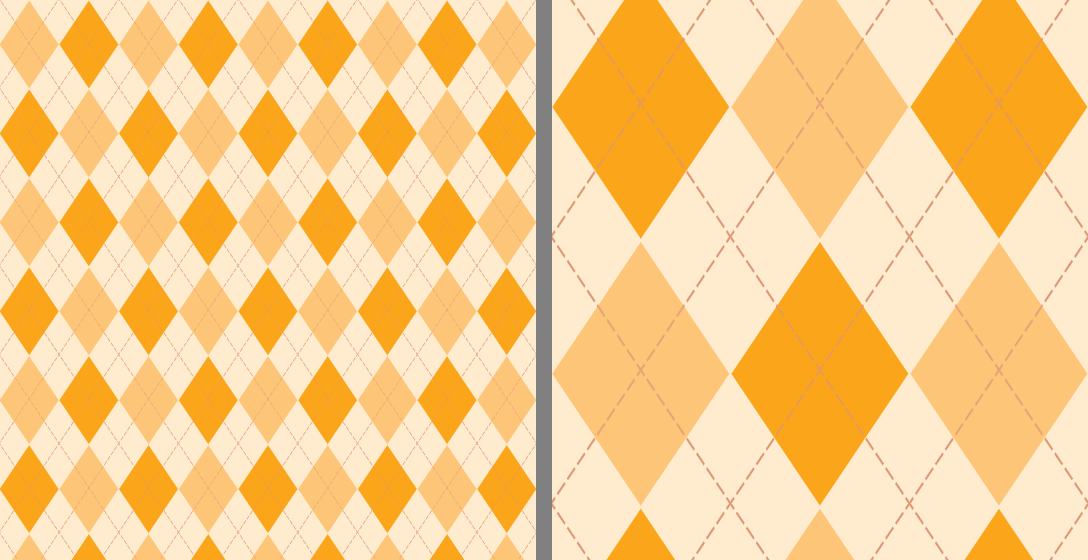
Left: the whole. Right: its middle third, enlarged.
Reproduce this pattern procedurally as a Shadertoy shader.

```glsl
// Argyle: rows of touching diamonds alternating between two oranges on cream,
// overlaid with a lattice of thin dashed diagonals through the diamond centres.
// Both come from a repeated cell and its diagonal coordinates, in canvas heights.

#define CELL vec2(0.1066, 0.1588)       // diamond pitch
#define SHIFT vec2(0.0012, 0.0)         // start of the first cell, from the top left
#define DIAMOND_SIZE 0.494              // half diagonal, in cells
#define STITCH_WIDTH 0.00125
#define STITCH_LIFT 0.014               // upward offset of the stitches, in cells
#define DASHES 18.0                     // dashes along one cell diagonal
#define DASH_FILL 0.76
#define CREAM vec3(1.0, 0.92, 0.805)
#define PEACH vec3(0.992, 0.772, 0.47)
#define ORANGE vec3(0.984, 0.647, 0.105)
#define STITCH vec3(0.86, 0.58, 0.45)

// Share of a pixel lying inside a shape at signed distance d
float coverage(float d, float pixel) {
    return clamp(0.5 - d / pixel, 0.0, 1.0);
}

// Distance from x to the nearest integer
float toInteger(float x) {
    return abs(fract(x + 0.5) - 0.5);
}

// Dashed lines at whole values of across, running along the other diagonal
float stitches(float across, float along, float slope, float pixel) {
    float d = toInteger(across) / slope;
    float halfWidth = 0.5 * STITCH_WIDTH;
    float line = coverage(d - halfWidth, pixel) - coverage(d + halfWidth, pixel);
    float dashLength = length(CELL) / DASHES;
    float dash = (toInteger(0.5 * along * DASHES) - 0.5 * DASH_FILL) * dashLength;
    return line * coverage(dash, pixel);
}

void mainImage(out vec4 fragColor, in vec2 fragCoord) {
    float pixel = 1.0 / iResolution.y;
    vec2 p = vec2(fragCoord.x, iResolution.y - fragCoord.y) * pixel;
    vec2 q = (p + SHIFT) / CELL;
    float slope = length(1.0 / CELL);

    // Diamonds, coloured as a checkerboard
    vec2 id = floor(q);
    vec2 c = abs(fract(q) - 0.5);
    float diamond = coverage((c.x + c.y - DIAMOND_SIZE) / slope, pixel);
    float odd = mod(id.x + id.y, 2.0);
    vec3 color = mix(CREAM, mix(PEACH, ORANGE, odd), diamond);

    // Dashed lattice, fainter over the diamonds
    vec2 s = q + vec2(0.0, STITCH_LIFT);
    float sum = s.x + s.y;
    float diff = s.x - s.y;
    float thread = max(stitches(sum, diff, slope, pixel), stitches(diff, sum, slope, pixel));
    color = mix(color, STITCH, thread * mix(0.95, 0.65, diamond));

    fragColor = vec4(color, 1.0);
}
```
